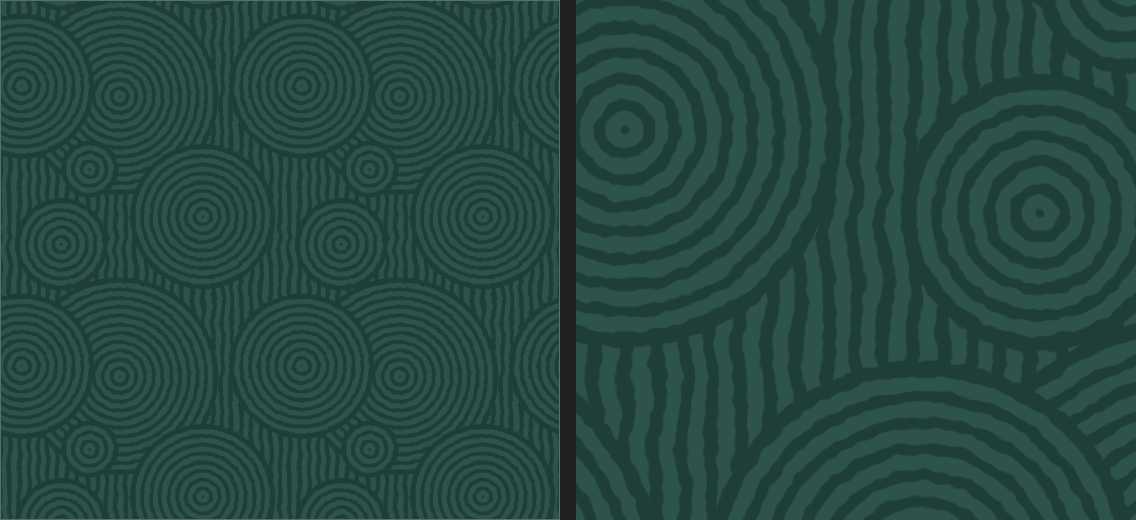
Left, the full canvas; right, a detail of the centre.
A Shadertoy shader for this pattern:

```glsl
// Raked-sand pattern: overlapping discs of concentric rings over wavy upright stripes.
// One signed field (positive = raised line) is layered disc by disc in a square tile;
// tileable gradient noise roughens every line and bends the stripes.
#define TILES_ACROSS 2.0
#define TILE 384.0          // tile side in pattern units
#define PITCH 12.0          // distance between rings
#define FIRST_RING 5.0      // radius of the innermost ring
#define RING_HALF 3.4       // half width of a ring
#define STRIPES 29.0        // stripes per tile
#define STRIPE_HALF 3.6     // half width of a stripe
#define GAP 3.4             // bare margin outside each disc
#define ROUGHNESS 1.5
#define LIGHT vec3(0.18, 0.325, 0.292)
#define DARK vec3(0.118, 0.245, 0.217)
#define RIM vec3(0.34, 0.44, 0.42)

const int DISC_COUNT = 5;
// Centre x, centre y (downward), number of rings; later discs lie on top.
const vec3 DISCS[DISC_COUNT] = vec3[DISC_COUNT](
    vec3(164.0, 132.0, 11.0),
    vec3( 30.0, 118.0,  8.0),
    vec3(278.0, 297.0,  8.0),
    vec3(123.0, 232.0,  3.0),
    vec3( 84.0, 335.0,  5.0));

vec2 gradient(vec2 cell) {
    uvec2 c = uvec2(cell);
    uint h = c.x * 1597334677u ^ c.y * 3812015801u;
    h = (h ^ (h >> 15)) * 2246822519u;
    h ^= h >> 13;
    float angle = float(h & 65535u) * 6.28319 / 65536.0;
    return vec2(cos(angle), sin(angle));
}

// Gradient noise that repeats after `cells` cells per tile.
float tileNoise(vec2 q, vec2 cells) {
    vec2 p = q / TILE * cells;
    vec2 i = floor(p), f = p - i;
    vec2 u = f * f * f * (f * (f * 6.0 - 15.0) + 10.0);
    vec2 e = vec2(1.0, 0.0);
    float a = dot(gradient(mod(i, cells)), f);
    float b = dot(gradient(mod(i + e.xy, cells)), f - e.xy);
    float c = dot(gradient(mod(i + e.yx, cells)), f - e.yx);
    float d = dot(gradient(mod(i + e.xx, cells)), f - e.xx);
    return mix(mix(a, b, u.x), mix(c, d, u.x), u.y);
}

// Upright stripes that sway together, each with a little drift of its own.
float stripeField(vec2 q) {
    float sway = 5.0 * tileNoise(q, vec2(7.0, 14.0))
               + 2.5 * tileNoise(q, vec2(15.0, 24.0));
    float width = TILE / STRIPES;
    float x = mod(q.x + sway, width) - 0.5 * width;
    return STRIPE_HALF - abs(x);
}

float ringField(float radius) {
    return RING_HALF - abs(mod(radius, PITCH) - FIRST_RING);
}

float patternField(vec2 q) {
    float wobble = ROUGHNESS * tileNoise(q, vec2(34.0));
    float grain = ROUGHNESS * tileNoise(q + 90.0, vec2(68.0));
    float field = stripeField(q);
    for (int k = 0; k < DISC_COUNT; k++) {
        vec2 d = q - DISCS[k].xy;
        d -= TILE * round(d / TILE);
        float radius = length(d);
        float outside = radius - DISCS[k].z * PITCH;
        // Fade the wobble at the hub so the centre dot stays round.
        float rough = radius + wobble * smoothstep(2.0, 14.0, radius);
        field = outside < 0.0 ? ringField(rough)
                              : min(field, outside - GAP);
    }
    return field + grain;
}

void mainImage(out vec4 fragColor, in vec2 fragCoord) {
    // Tile coordinates run downward from the top left corner.
    float unitsPerPixel = TILE * TILES_ACROSS / iResolution.x;
    vec2 fromTop = vec2(fragCoord.x, iResolution.y - fragCoord.y);
    vec2 q = mod(fromTop * unitsPerPixel, TILE);

    // Lines, with edges softened over about a pixel.
    float soft = 0.75 * max(unitsPerPixel, 0.8);
    float line = smoothstep(-soft, soft, patternField(q));
    vec3 color = mix(DARK, LIGHT, line);

    // Thin pale rim around the canvas.
    vec2 toEdge = min(fragCoord, iResolution.xy - fragCoord) / iResolution.x;
    float rim = 1.0 - smoothstep(0.0015, 0.0025, min(toEdge.x, toEdge.y));
    color = mix(color, RIM, rim);

    fragColor = vec4(color, 1.0);
}
```
